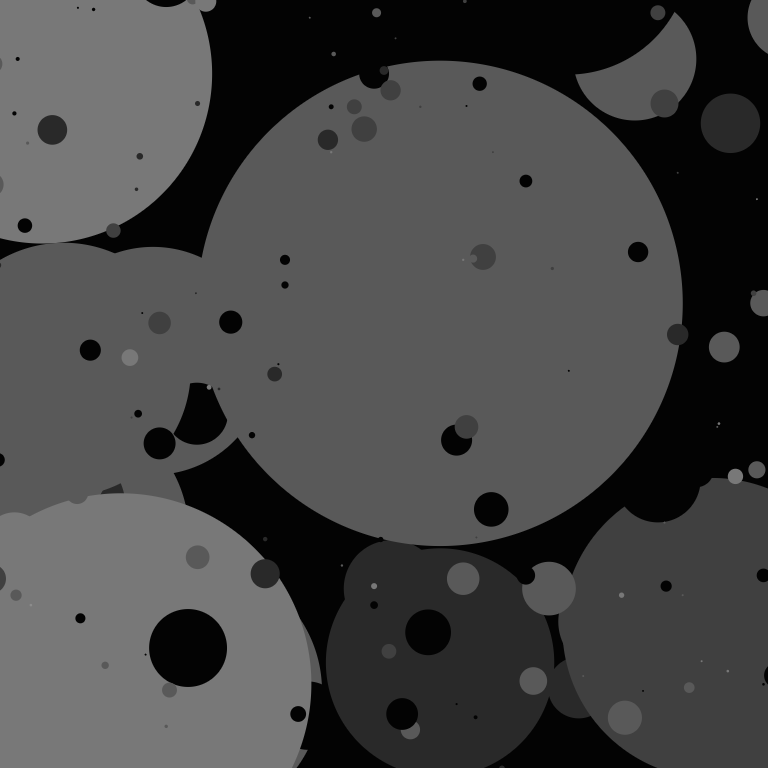
Write a WebGL 1 fragment shader that draws this background.

```glsl
precision highp float;
// Overlapping flat grey discs of widely varying size, sprinkled with small dots.

uniform vec2 u_resolution;

#define MAIN_CENTER vec2(0.573, 0.605)
#define MAIN_RADIUS 0.316
#define MAIN_TONE 0.35
#define RING_COUNT 9
#define RING_START 30.0
#define RING_STEP 40.0
#define DARK_BIAS 1.7
#define SIZE_SKEW 3.0
#define BACK_COUNT 36.0
#define FRONT_COUNT 14.0
#define DOT_COUNT 150.0
#define MAX_COUNT 150

vec4 hash4(float n) {
  return fract(sin(n * vec4(12.9898, 78.233, 39.425, 93.989) + 1.7) * 43758.5453);
}

// Maps 0..1 to a grey; the thresholds are cumulative area shares.
float palette(float t) {
  float tone = 0.01;
  tone = mix(tone, 0.16, step(0.19, t));
  tone = mix(tone, 0.25, step(0.29, t));
  tone = mix(tone, 0.35, step(0.42, t));
  tone = mix(tone, 0.47, step(0.84, t));
  return mix(tone, 0.55, step(0.99, t));
}

// Paints one disc with an edge about one pixel wide.
float paintDisc(float base, vec2 p, vec2 center, float radius, float tone, float pixel) {
  float coverage = clamp((radius - length(p - center)) / pixel + 0.5, 0.0, 1.0);
  return mix(base, tone, coverage);
}

// Scatters random discs, small ones being the most frequent.
float scatter(float base, vec2 p, float seed, float count, vec2 radii, float pixel) {
  for (int i = 0; i < MAX_COUNT; i++) {
    if (float(i) >= count) break;
    vec4 h = hash4(float(i) + seed);
    float radius = mix(radii.x, radii.y, pow(h.z, SIZE_SKEW));
    float tone = palette(pow(h.w, DARK_BIAS));
    base = paintDisc(base, p, h.xy * 1.1 - 0.05, radius, tone, pixel);
  }
  return base;
}

// Rings the main disc with alternating large and small discs, lighter to the left.
float paintRing(float base, vec2 p, float pixel) {
  for (int i = 0; i < RING_COUNT; i++) {
    float k = float(i);
    float large = mod(k, 2.0);
    float angle = radians(RING_START + RING_STEP * k);
    float radius = 0.12 + 0.08 * large + 0.05 * cos(angle - radians(215.0));
    float reach = 0.20 + 1.8 * radius;
    vec2 center = MAIN_CENTER + reach * vec2(cos(angle), sin(angle));
    float tone = palette(0.08 + 0.42 * large + 0.55 * cos(angle - radians(200.0)));
    base = paintDisc(base, p, center, radius, tone, pixel);
  }
  return base;
}

void main() {
  float pixel = 1.0 / min(u_resolution.x, u_resolution.y);
  vec2 p = gl_FragCoord.xy * pixel;

  // Layers from back to front.
  float grey = 0.01;
  grey = scatter(grey, p, 11.0, BACK_COUNT, vec2(0.04, 0.17), pixel);
  grey = paintRing(grey, p, pixel);
  grey = scatter(grey, p, 203.0, FRONT_COUNT, vec2(0.025, 0.085), pixel);
  grey = paintDisc(grey, p, MAIN_CENTER, MAIN_RADIUS, MAIN_TONE, pixel);
  grey = scatter(grey, p, 401.0, DOT_COUNT, vec2(0.0012, 0.023), pixel);

  gl_FragColor = vec4(vec3(grey), 1.0);
}
```
